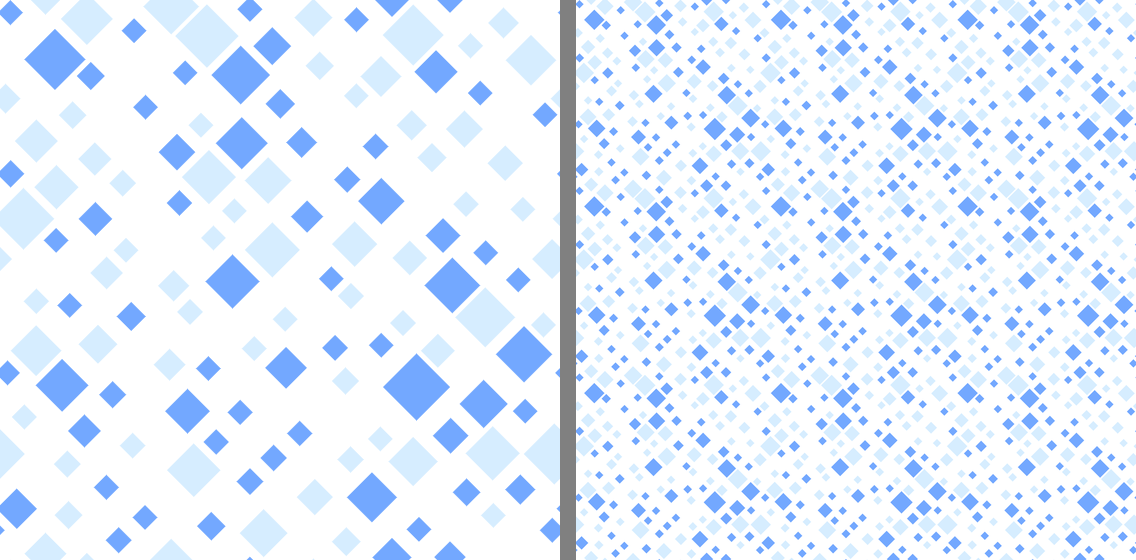
Left: one tile. Right: repeated 3 by 3.
Give the GLSL for this pattern, as a WebGL 2 fragment shader.

```glsl
#version 300 es
precision highp float;

uniform vec2 u_resolution;
out vec4 outColor;

const vec3 WHITE = vec3(1.0);
const vec3 PALE = vec3(0.84, 0.93, 1.0);
const vec3 BLUE = vec3(0.45, 0.66, 1.0);

const float ROWS = 8.0;            // diagonal rows before the pattern wraps
const float COLUMNS = 2.0 * ROWS;  // cells along one row before it wraps
const float EDGE_JITTER = 0.26;    // wander of cell borders, in cells
const float GAP = 0.004;           // clear margin inside each cell
const float MIN_RADIUS = 0.0221;
const float MAX_RADIUS = 0.064;

vec2 hash(vec2 p) {
    vec3 q = fract(p.xyx * vec3(0.1031, 0.1030, 0.0973));
    q += dot(q, q.yzx + 33.33);
    return fract((q.xx + q.yz) * q.zy);
}

// Border of cell i on a line whose borders repeat after the given period.
float cellEdge(float i, float period, float seed) {
    return i + EDGE_JITTER * (hash(vec2(mod(i, period) + 3.0, seed)).x - 0.5);
}

// Uneven cell around t: index, lower border, upper border.
vec3 findCell(float t, float period, float seed) {
    float i = floor(t);
    if (t < cellEdge(i, period, seed)) i -= 1.0;
    else if (t >= cellEdge(i + 1.0, period, seed)) i += 1.0;
    return vec3(i, cellEdge(i, period, seed), cellEdge(i + 1.0, period, seed));
}

// Shuffles 0..127 without repeats, so sizes and colours keep their shares.
int shuffledRank(int n) {
    n = (n * 45 + 19) & 127;
    n ^= n >> 3;
    n = (n * 77 + 5) & 127;
    n ^= n >> 4;
    n = (n * 29) & 127;
    return n ^ (n >> 3);
}

void main() {
    vec2 uv = gl_FragCoord.xy / u_resolution;
    float pixel = 1.0 / min(u_resolution.x, u_resolution.y);

    // Diagonal axes turn diamonds into upright squares
    vec2 diagonal = vec2(uv.x + uv.y, uv.x - uv.y) * ROWS;

    // Uneven rows, each slid along by its own offset
    vec3 rowCell = findCell(diagonal.y, ROWS, 71.0);
    float wrap = floor(rowCell.x / ROWS);
    float row = rowCell.x - wrap * ROWS;
    float along = diagonal.x - wrap * ROWS + hash(vec2(row, 41.0)).y;
    vec3 columnCell = findCell(along, COLUMNS, row + 11.0);
    float column = mod(columnCell.x, COLUMNS);

    // Size and colour from the rank: many small, few large
    int rank = shuffledRank(int(row * COLUMNS + column + 0.5));
    bool isPale = (rank & 1) == 1;
    float size = pow((float(rank) + 0.5) / 128.0, isPale ? 2.8 : 4.2);

    // One diamond at a random spot that keeps it inside its cell
    vec2 low = vec2(columnCell.y, rowCell.y) / ROWS;
    vec2 high = vec2(columnCell.z, rowCell.z) / ROWS;
    vec2 room = 0.5 * (high - low) - GAP;
    float radius = min(mix(MIN_RADIUS, MAX_RADIUS, size), min(room.x, room.y));
    vec2 shift = 2.0 * hash(vec2(column + 5.0, row + 23.0)) - 1.0;
    vec2 center = 0.5 * (low + high) + shift * (room - radius);

    vec2 offset = abs(vec2(along, diagonal.y) / ROWS - center);
    float dist = (max(offset.x, offset.y) - radius) * inversesqrt(2.0);
    float coverage = clamp(0.5 - dist / pixel, 0.0, 1.0);

    outColor = vec4(mix(WHITE, isPale ? PALE : BLUE, coverage), 1.0);
}
```
